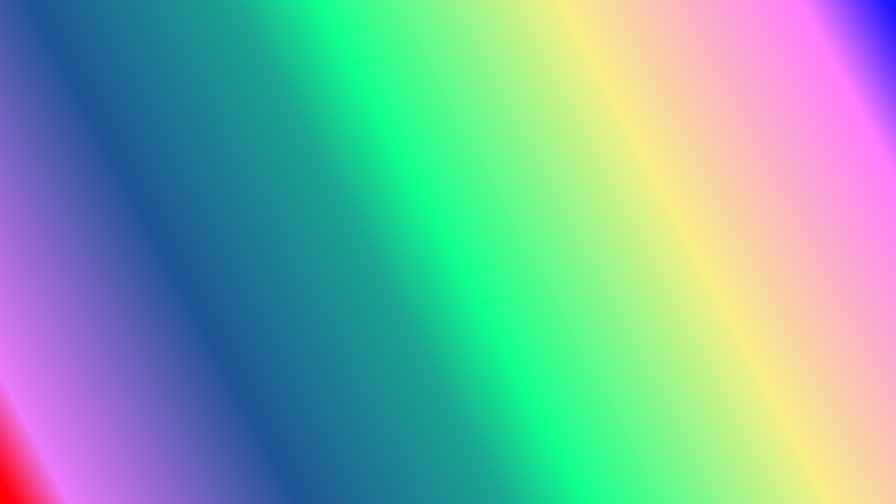
Give the GLSL for this background, as a Shadertoy shader.

```glsl
const vec3 RED     = vec3(1.00, 0.00, 0.03);
const vec3 ORCHID  = vec3(0.92, 0.47, 0.98);
const vec3 NAVY    = vec3(0.12, 0.33, 0.59);
const vec3 TEAL    = vec3(0.10, 0.65, 0.57);
const vec3 GREEN   = vec3(0.06, 1.00, 0.56);
const vec3 YELLOW  = vec3(0.97, 0.94, 0.53);
const vec3 MAGENTA = vec3(1.00, 0.48, 1.00);
const vec3 BLUE    = vec3(0.10, 0.08, 1.00);

// Linear blend from the colour so far to the next stop
vec3 blendTo(vec3 base, vec3 next, float start, float end, float t) {
    return mix(base, next, clamp((t - start) / (end - start), 0.0, 1.0));
}

// Position along the slanted gradient axis
float slantedAxis(vec2 uv, float slant) {
    return uv.x + slant * uv.y;
}

// Colour ramp from the lower left to the upper right corner
vec3 spectrum(float t) {
    vec3 color = blendTo(RED, ORCHID, 0.015, 0.077, t);
    color = blendTo(color, NAVY,    0.077, 0.333, t);
    color = blendTo(color, TEAL,    0.333, 0.562, t);
    color = blendTo(color, GREEN,   0.562, 0.655, t);
    color = blendTo(color, YELLOW,  0.655, 0.925, t);
    color = blendTo(color, MAGENTA, 0.925, 1.195, t);
    return blendTo(color, BLUE,     1.195, 1.292, t);
}

void mainImage(out vec4 fragColor, in vec2 fragCoord) {
    vec2 uv = fragCoord / iResolution.xy;
    fragColor = vec4(spectrum(slantedAxis(uv, 0.3)), 1.0);
}
```
